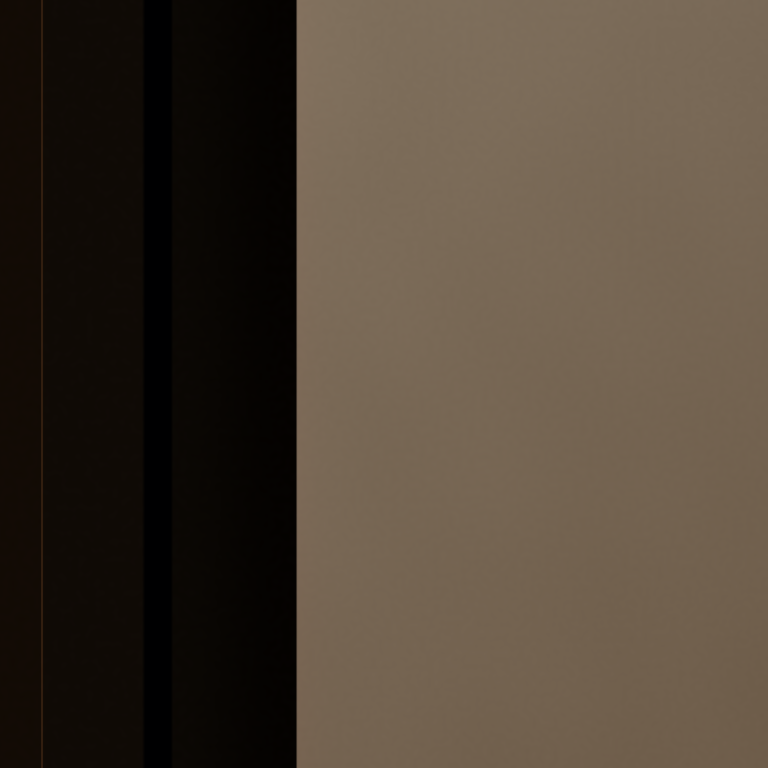
This background is drawn by a three.js fragment shader. Its source:

```glsl
// A warm taupe wall beside a dark, vertically panelled door frame.
// Soft steps place the panels, groove and seam; gradients light the wall,
// and faint gradient noise adds mottling and grain.

varying vec2 vUv;

vec2 hashGradient(vec2 cell) {
  float angle = 6.2832 * fract(sin(dot(cell, vec2(127.1, 311.7))) * 43758.5);
  return vec2(cos(angle), sin(angle));
}

float gradientNoise(vec2 p) {
  vec2 cell = floor(p);
  vec2 f = p - cell;
  vec2 u = f * f * f * (f * (f * 6.0 - 15.0) + 10.0);
  float bottom = mix(dot(hashGradient(cell), f),
                     dot(hashGradient(cell + vec2(1.0, 0.0)), f - vec2(1.0, 0.0)), u.x);
  float top = mix(dot(hashGradient(cell + vec2(0.0, 1.0)), f - vec2(0.0, 1.0)),
                  dot(hashGradient(cell + 1.0), f - 1.0), u.x);
  return mix(bottom, top, u.y);
}

float softStep(float edge, float halfWidth, float x) {
  return smoothstep(edge - halfWidth, edge + halfWidth, x);
}

vec3 wallColor(vec2 p) {
  float across = clamp((p.x - 0.386) / 0.614, 0.0, 1.0);
  vec3 lower = mix(vec3(0.455, 0.388, 0.315), vec3(0.430, 0.362, 0.288), across);
  vec3 upper = mix(vec3(0.502, 0.440, 0.365), vec3(0.472, 0.410, 0.340), across);
  vec3 color = mix(lower, upper, p.y);

  // Slight rosy reflection beside the frame
  color += vec3(0.014, 0.002, 0.004) * exp(-(p.x - 0.386) * 45.0);

  // Broad plaster mottling and fine grain
  color += 0.008 * gradientNoise(p * vec2(7.0, 5.0));
  color += 0.006 * gradientNoise(p * 110.0);
  return color;
}

vec3 frameColor(vec2 p) {
  // Outer panel, then the inner panel fading into shadow
  vec3 outer = mix(vec3(0.072, 0.043, 0.018), vec3(0.060, 0.040, 0.021),
                   softStep(0.055, 0.008, p.x));
  vec3 inner = mix(vec3(0.042, 0.029, 0.014), vec3(0.018, 0.009, 0.002),
                   smoothstep(0.225, 0.370, p.x));
  vec3 color = mix(outer, inner, softStep(0.205, 0.004, p.x));

  // Black groove between the panels
  float groove = softStep(0.187, 0.003, p.x) * (1.0 - softStep(0.224, 0.002, p.x));
  color = mix(color, vec3(0.0, 0.0, 0.002), groove);

  // Thin copper seam
  float seam = 1.0 - smoothstep(0.0004, 0.0021, abs(p.x - 0.0547));
  color = mix(color, vec3(0.225, 0.135, 0.070), seam * 0.85);

  return color + 0.004 * gradientNoise(p * 90.0) * (1.0 - groove);
}

void main() {
  float wallMask = softStep(0.3862, 0.0016, vUv.x);
  vec3 color = mix(frameColor(vUv), wallColor(vUv), wallMask);
  gl_FragColor = vec4(clamp(color, 0.0, 1.0), 1.0);
}
```
